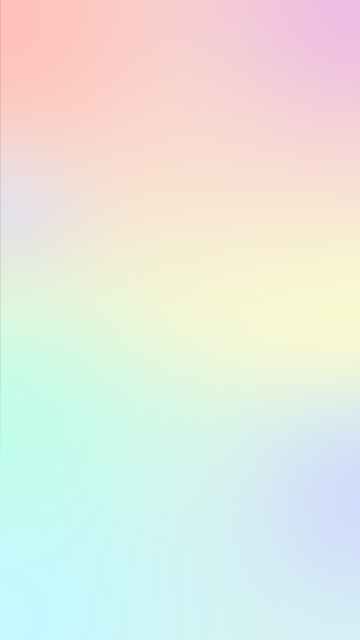
Reproduce this background procedurally as a WebGL 1 fragment shader.

```glsl
precision highp float;
// Soft pastel mesh gradient: a vertical ramp tinted by broad colour glows at the sides.

uniform vec2 u_resolution;

// Tints a colour with an elliptical gaussian glow.
vec3 glow(vec3 base, vec3 tint, vec2 uv, vec2 center, vec2 radius) {
  vec2 d = (uv - center) / radius;
  return mix(base, tint, exp(-dot(d, d)));
}

// Vertical ramp: pale cyan, mint, cream, peach and rose from bottom to top.
vec3 verticalRamp(float y) {
  vec3 color = mix(vec3(0.84, 0.95, 0.95), vec3(0.86, 0.97, 0.90), smoothstep(0.08, 0.42, y));
  color = mix(color, vec3(0.965, 0.96, 0.83), smoothstep(0.32, 0.55, y));
  color = mix(color, vec3(0.98, 0.88, 0.82), smoothstep(0.48, 0.80, y));
  return mix(color, vec3(0.97, 0.825, 0.81), smoothstep(0.70, 1.10, y));
}

void main() {
  vec2 uv = gl_FragCoord.xy / u_resolution;
  vec3 color = verticalRamp(uv.y);

  // Left side: coral, lavender, mint, cyan
  color = glow(color, vec3(1.00, 0.76, 0.73), uv, vec2(0.0, 0.97), vec2(0.40, 0.22));
  color = glow(color, vec3(0.91, 0.87, 0.91), uv, vec2(0.0, 0.67), vec2(0.22, 0.10));
  color = glow(color, vec3(0.76, 0.99, 0.91), uv, vec2(0.0, 0.30), vec2(0.40, 0.24));
  color = glow(color, vec3(0.77, 0.975, 1.0), uv, vec2(0.0, 0.03), vec2(0.45, 0.20));

  // Right side: orchid, lemon, periwinkle
  color = glow(color, vec3(0.93, 0.74, 0.89), uv, vec2(1.02, 1.0), vec2(0.40, 0.20));
  color = glow(color, vec3(0.98, 0.98, 0.82), uv, vec2(1.0, 0.49), vec2(0.40, 0.11));
  color = glow(color, vec3(0.82, 0.86, 0.985), uv, vec2(1.02, 0.215), vec2(0.30, 0.15));

  // Faint shaded hairline on the upper left edge
  float hairline = (1.0 - smoothstep(0.001, 0.004, uv.x)) * smoothstep(0.2, 0.5, uv.y);
  color *= 1.0 - 0.09 * hairline;

  gl_FragColor = vec4(color, 1.0);
}
```
